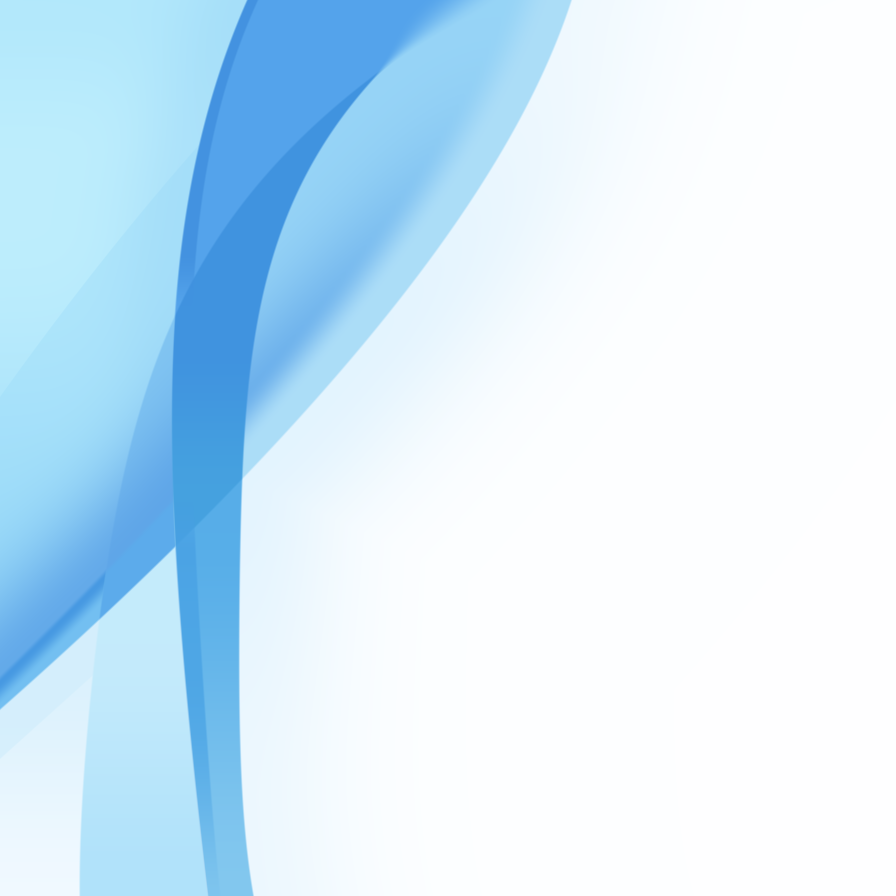
A three.js fragment shader for this background:

```glsl
#define EDGE 0.0014
#define HALO_REACH 0.11
#define FOLD_SHADOW 0.075
#define WHITE vec3(0.995, 0.998, 1.0)
#define HALO_TINT vec3(0.89, 0.955, 0.995)
#define PALE_CYAN vec3(0.74, 0.93, 0.99)
#define SKY vec3(0.59, 0.83, 0.965)
#define RIM vec3(0.67, 0.865, 0.97)
#define AZURE vec3(0.33, 0.64, 0.92)
#define DEEP vec3(0.25, 0.575, 0.875)

varying vec2 vUv;

// Quartic x(y) through five evenly spaced heights, in Newton form
float curveX(float y, float a, vec4 b) {
  float t = 4.0 * y;
  vec4 d1 = b - vec4(a, b.xyz);
  vec3 d2 = d1.yzw - d1.xyz;
  vec2 d3 = d2.yz - d2.xy;
  float d4 = d3.y - d3.x;
  return a + t * (d1.x + (t - 1.0) / 2.0 * (d2.x
    + (t - 2.0) / 3.0 * (d3.x + (t - 3.0) / 4.0 * d4)));
}

// Signed distance to a curve, positive on its right
float curveDistance(vec2 p, float a, vec4 b) {
  float h = 0.002;
  float x = curveX(p.y, a, b);
  float slope = (curveX(p.y + h, a, b) - x) / h;
  return (p.x - x) / sqrt(1.0 + slope * slope);
}

float rightOf(float d) {
  return smoothstep(-EDGE, EDGE, d);
}

float glow(float d, float reach) {
  return exp(-d * d / (reach * reach));
}

void main() {
  vec2 p = vUv;

  // Curves that bound the sheet, the veil and the ribbon
  float outer = curveDistance(p, -0.25, vec4(0.047, 0.303, 0.508, 0.638));
  float fold = curveDistance(p, -0.26, vec4(0.007, 0.247, 0.45, 0.59));
  float veil = curveDistance(p, 0.089, vec4(0.104, 0.145, 0.254, 0.547));
  float ribbonLeft = curveDistance(p, 0.232, vec4(0.206, 0.192, 0.206, 0.276));
  float ribbonRight = curveDistance(p, 0.283, vec4(0.267, 0.272, 0.317, 0.515));
  float facet = curveDistance(p, 0.246, vec4(0.226, 0.214, 0.222, 0.288));

  float leftSide = 1.0 - rightOf(ribbonLeft);
  float behindVeil = rightOf(veil) * leftSide;
  float inSheet = 1.0 - rightOf(outer);

  // White ground with a cool halo beside the shapes
  float haloDistance = max(min(outer, ribbonRight), 0.0);
  float haloFade = mix(0.55, 1.0, smoothstep(0.1, 0.5, p.y))
    * (1.0 - 0.6 * smoothstep(0.6, 1.0, p.y));
  vec3 color = mix(WHITE, HALO_TINT, glow(haloDistance, HALO_REACH) * haloFade);
  color = mix(color, HALO_TINT, 0.25 * exp(-haloDistance * 7.0));

  // Pale lower left corner and the tinted veil in front of it
  vec3 corner = mix(vec3(0.94, 0.975, 1.0), vec3(0.86, 0.945, 0.99),
    smoothstep(0.0, 0.26, p.y));
  float cornerBand = rightOf(p.y - 0.153 - 0.9 * p.x);
  corner = mix(corner, vec3(0.81, 0.925, 0.985), 0.6 * cornerBand);
  color = mix(color, corner, leftSide);
  vec3 lowerVeil = mix(vec3(0.69, 0.885, 0.98), vec3(0.77, 0.92, 0.985),
    smoothstep(0.0, 0.3, p.y));
  color = mix(color, lowerVeil, behindVeil);

  // Sheet body: bright at the upper left, bluer at the right
  vec3 leftSheet = mix(vec3(0.56, 0.83, 0.97), PALE_CYAN, smoothstep(0.22, 0.75, p.y));
  leftSheet = mix(leftSheet, vec3(0.66, 0.89, 0.98), 0.5 * smoothstep(0.82, 1.0, p.y));
  float lowerFan = 1.0 - rightOf(p.y - 0.557 - 1.4 * p.x + 0.6 * p.x * p.x);
  leftSheet = mix(leftSheet, vec3(0.61, 0.86, 0.975), 0.4 * lowerFan);
  leftSheet = mix(leftSheet, SKY, 0.45 * glow(ribbonLeft, 0.07));
  leftSheet = mix(leftSheet, vec3(0.47, 0.745, 0.94), 0.75 * behindVeil);
  vec3 sheet = mix(SKY, leftSheet, leftSide);

  // Soft shadow inside the fold and the rim beyond it
  float shade = glow(min(fold, 0.0), FOLD_SHADOW)
    * smoothstep(1.0, 0.5, p.y) * mix(0.75, 0.8, leftSide);
  sheet = mix(sheet, vec3(0.34, 0.62, 0.9), shade);
  vec3 leftRim = mix(vec3(0.45, 0.75, 0.945), vec3(0.36, 0.67, 0.92), behindVeil);
  float wedge = smoothstep(0.022, 0.004, fold) * (1.0 - behindVeil);
  leftRim = mix(leftRim, DEEP, 0.85 * wedge);
  vec3 rim = mix(RIM, leftRim, leftSide);
  float rimBlur = mix(0.022, 0.003, leftSide);
  sheet = mix(sheet, rim, smoothstep(-rimBlur, rimBlur, fold));
  color = mix(color, sheet, inSheet);

  // Ribbon: lighter below the sheet, deeper where the veil crosses it
  vec3 lowerRibbon = mix(vec3(0.51, 0.78, 0.935), vec3(0.34, 0.68, 0.91),
    smoothstep(0.0, 0.42, p.y));
  vec3 crossing = mix(vec3(0.27, 0.63, 0.875), DEEP, smoothstep(0.45, 0.62, p.y));
  vec3 upperRibbon = mix(AZURE, crossing, rightOf(veil));
  vec3 ribbon = mix(lowerRibbon, upperRibbon, inSheet);

  // Narrow dark facet along the left of the ribbon
  float facetFade = smoothstep(0.1, 0.17, abs(p.y - 0.55)) * smoothstep(-0.05, 0.25, p.y);
  vec3 facetColor = mix(vec3(0.29, 0.64, 0.895), vec3(0.25, 0.56, 0.87),
    smoothstep(0.3, 0.7, p.y));
  ribbon = mix(ribbon, facetColor, 0.85 * facetFade * (1.0 - rightOf(facet)));

  // The right edge of the ribbon melts into the sheet at the top
  float melt = mix(EDGE, 0.025, smoothstep(0.91, 1.0, p.y));
  float inRibbon = rightOf(ribbonLeft) * (1.0 - smoothstep(-melt, melt, ribbonRight));
  color = mix(color, ribbon, inRibbon);

  gl_FragColor = vec4(color, 1.0);
}
```
